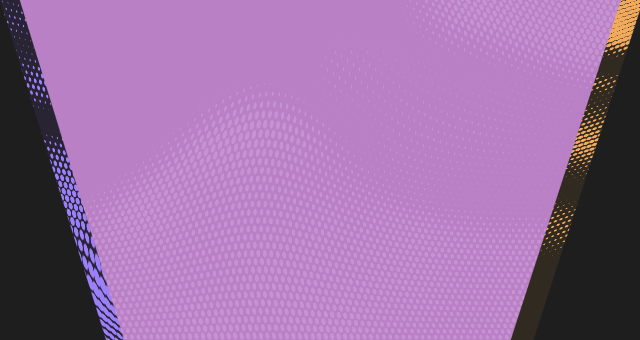
This background is drawn by a Shadertoy shader. Its source:

```glsl
#define BACKDROP vec3(0.117, 0.117, 0.122)
#define PANEL vec3(0.725, 0.502, 0.773)
#define PANEL_DOT vec3(0.775, 0.575, 0.825)
#define LEFT_STRIP vec3(0.160, 0.142, 0.200)
#define LEFT_DOT vec3(0.610, 0.500, 0.980)
#define RIGHT_STRIP vec3(0.190, 0.163, 0.130)
#define RIGHT_DOT vec3(0.950, 0.670, 0.360)
#define PANEL_CELL vec2(0.0190, 0.0165)
#define LEFT_CELL vec2(0.0150, 0.0190)
#define RIGHT_CELL vec2(0.0165, 0.0125)

float hash(vec2 p) {
    return fract(sin(dot(p, vec2(127.1, 311.7))) * 43758.5453);
}

float noise(vec2 p) {
    vec2 i = floor(p), f = fract(p);
    f = f * f * (3.0 - 2.0 * f);
    float low = mix(hash(i), hash(i + vec2(1, 0)), f.x);
    float high = mix(hash(i + vec2(0, 1)), hash(i + vec2(1, 1)), f.x);
    return mix(low, high, f.y);
}

// Soft bump around a centre
float bump(float x, float centre, float width) {
    float d = (x - centre) / width;
    return exp(-d * d);
}

// Staggered halftone ellipses; radius is a fraction of a cell
float halftone(vec2 q, float radius, vec2 stretch) {
    float blur = 0.35 * length(fwidth(q));
    q.x += 0.5 * mod(floor(q.y), 2.0);
    float d = length((fract(q) - 0.5) / stretch);
    float dotMask = 1.0 - smoothstep(radius - blur, radius + blur, d);
    return dotMask * smoothstep(0.02, 0.16, radius);
}

// Coverage to the right of a slanted edge given by its bottom and top x
float rightOf(vec2 p, float bottomX, float topX) {
    float slope = topX - bottomX;
    float d = (p.x - bottomX - slope * p.y) / sqrt(1.0 + slope * slope);
    float pixel = 0.75 / iResolution.y;
    return smoothstep(-pixel, pixel, d);
}

// Dots flowing over a hill, with a second field in the upper right
float panelDots(vec2 p) {
    float hill = bump(p.x, 0.76, 0.36);
    float crest = 0.42 + 0.38 * hill;
    float cloud = noise(p * 5.0 + 3.0);

    float lower = smoothstep(-0.02, 0.18, crest - p.y);
    lower *= 1.0 - 0.45 * bump(p.x, 1.08, 0.22) * bump(p.y, 0.48, 0.16);
    float upperEdge = 0.87 - 0.28 * (p.x - 1.18);
    float upper = smoothstep(-0.06, 0.16, p.y - upperEdge);
    upper *= smoothstep(1.08, 1.35, p.x);
    float faint = 0.35 * smoothstep(0.85, 1.0, p.x) * (1.0 - upper);
    float radius = max(lower, max(upper, faint * cloud)) * (0.32 + 0.12 * cloud);

    float ridge = 0.32 * hill * p.y;
    ridge += 0.18 * bump(p.x, 1.25, 0.4) * smoothstep(0.45, 1.0, p.y);
    vec2 flow = vec2(p.x + 0.03 * sin(5.0 * p.y), p.y - ridge);
    return halftone(flow / PANEL_CELL, radius, vec2(0.8, 1.15));
}

// Violet dots that grow downward and merge into slanted dashes
float leftDots(vec2 p) {
    float radius = 0.46 * (1.0 - smoothstep(0.48, 0.66, p.y));
    radius += 0.31 * bump(p.y, 0.76, 0.07) + 0.17 * bump(p.y, 0.95, 0.08);
    radius *= 0.8 + 0.4 * noise(p * 14.0);
    float sweep = 1.0 - smoothstep(0.05, 0.4, p.y);
    vec2 flow = p + vec2(0.12 * p.y, (0.25 + 0.5 * sweep) * p.x);
    return halftone(flow / LEFT_CELL, radius, mix(vec2(0.85, 1.1), vec2(1.3, 0.8), sweep));
}

// Amber dashes, nearly solid at the top, in thinning bands below
float rightDots(vec2 p) {
    float radius = 0.56 * smoothstep(0.81, 0.90, p.y);
    radius += 0.26 * bump(p.y, 0.755, 0.025) + 0.40 * bump(p.y, 0.59, 0.09);
    radius += 0.26 * bump(p.y, 0.33, 0.07);
    radius *= 0.8 + 0.4 * noise(p * 16.0);
    vec2 flow = vec2(p.x, p.y - 0.35 * p.x + 0.01 * sin(12.0 * p.y));
    return halftone(flow / RIGHT_CELL, radius, vec2(1.15, 0.85));
}

void mainImage(out vec4 fragColor, in vec2 fragCoord) {
    vec2 p = fragCoord / iResolution.y;

    // Surfaces with their dots
    vec3 panel = mix(PANEL, PANEL_DOT, panelDots(p));
    vec3 leftStrip = mix(LEFT_STRIP, LEFT_DOT, leftDots(p));
    vec3 rightStrip = mix(RIGHT_STRIP, RIGHT_DOT, rightDots(p));

    // Slanted layers from left to right
    vec3 color = mix(BACKDROP, leftStrip, rightOf(p, 0.312, 0.0));
    color = mix(color, panel, rightOf(p, 0.365, 0.058));
    color = mix(color, rightStrip, rightOf(p, 1.502, 1.826));
    color = mix(color, BACKDROP, rightOf(p, 1.569, 1.892));
    fragColor = vec4(color, 1.0);
}
```
